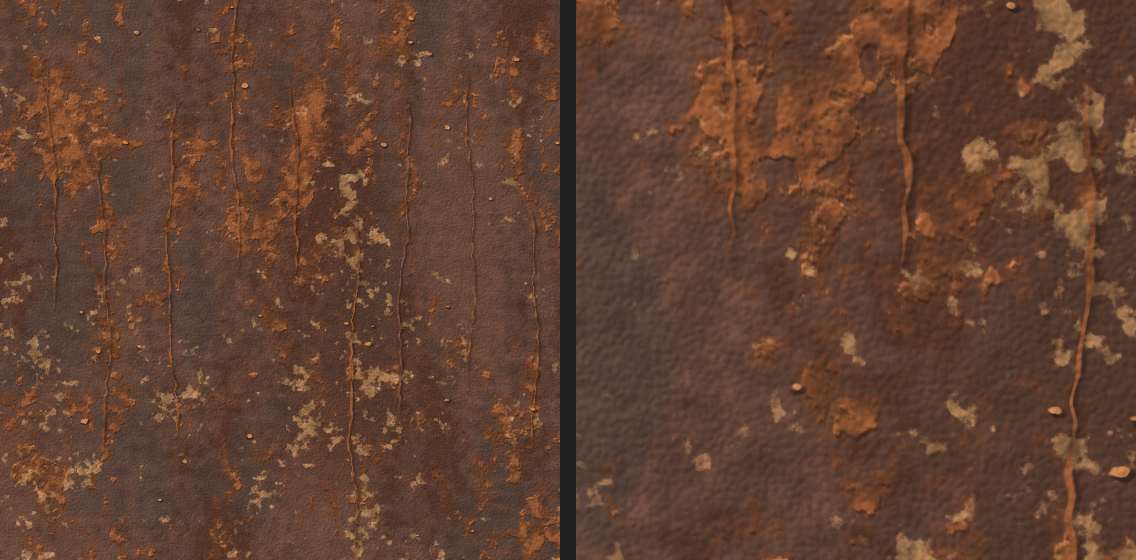
Left, the full canvas; right, a detail of the centre.
Give the GLSL for this texture, as a three.js fragment shader.

```glsl
// Draws weathered steel: brown streaks, ragged orange rust, thin runs and speckled sand-coloured scale.
varying vec2 vUv;

// Colours
const vec3 SLATE = vec3(0.315, 0.25, 0.225);
const vec3 UMBER = vec3(0.36, 0.25, 0.205);
const vec3 MAROON = vec3(0.33, 0.21, 0.16);
const vec3 CLAY = vec3(0.405, 0.28, 0.225);
const vec3 RUST = vec3(0.43, 0.255, 0.165);
const vec3 ORANGE = vec3(0.60, 0.35, 0.20);
const vec3 ROSE = vec3(0.50, 0.33, 0.25);
const vec3 SAND = vec3(0.68, 0.50, 0.33);
const vec3 GLINT = vec3(0.84, 0.55, 0.33);

// Sizes and strengths, in canvas units
const float RUN_COUNT = 9.0;
const float RUN_WIDTH = 0.0034;
const float HALO_WIDTH = 0.032;
const float GRAIN_SCALE = 190.0;
const float GRAIN_DEPTH = 0.24;
const float CHIP_SCALE = 17.0;
const float CRUST_LEVEL = 0.61;
const vec2 LIGHT_STEP = vec2(-0.0010, 0.0022);

float hash(vec2 p) {
  vec3 q = fract(p.xyx * 0.1031);
  q += dot(q, q.yzx + 33.33);
  return fract((q.x + q.y) * q.z);
}

float noise(vec2 p) {
  vec2 i = floor(p), f = fract(p);
  f = f * f * (3.0 - 2.0 * f);
  return mix(mix(hash(i), hash(i + vec2(1, 0)), f.x),
             mix(hash(i + vec2(0, 1)), hash(i + vec2(1, 1)), f.x), f.y);
}

float fbm(vec2 p) {
  float sum = 0.0, weight = 0.516;
  for (int i = 0; i < 5; i++) {
    sum += weight * noise(p);
    p = mat2(1.6, 1.2, -1.2, 1.6) * p + 17.3;
    weight *= 0.5;
  }
  return sum;
}

// Cellular noise: offset to the nearest point (xy), its distance (z) and its random id (w)
vec4 cellular(vec2 p) {
  vec2 base = floor(p);
  vec4 best = vec4(0, 0, 9, 0);
  for (int y = -1; y <= 1; y++) {
    for (int x = -1; x <= 1; x++) {
      vec2 cell = base + vec2(x, y);
      vec2 away = p - cell - vec2(hash(cell), hash(cell + 57.0));
      float d = length(away);
      if (d < best.z) best = vec4(away, d, hash(cell + 113.0));
    }
  }
  return best;
}

// Thin wandering runs: core (x), side shading (y), surrounding stain (z) and tint (w)
vec4 rustRuns(vec2 uv) {
  vec4 result = vec4(0);
  for (float i = 0.0; i < RUN_COUNT; i++) {
    float seed = hash(vec2(i, 4.0)), phase = seed * 40.0;
    float top = 0.55 + 0.55 * hash(vec2(i, 9.0));
    float bottom = top - 0.3 - 0.35 * hash(vec2(i, 15.0));
    float x = 0.09 + 0.96 * i / RUN_COUNT + 0.03 * (seed - 0.5);
    x += 0.008 * sin(uv.y * 9.0 + phase) + 0.003 * sin(uv.y * 31.0 + phase * 2.0);
    x += 0.005 * (noise(vec2(uv.y * 70.0, i * 7.0)) - 0.5);
    float side = uv.x - x;
    float span = smoothstep(bottom, bottom + 0.06, uv.y) * smoothstep(top, top - 0.06, uv.y);
    float width = RUN_WIDTH * (0.35 + 0.8 * noise(vec2(uv.y * 60.0, i * 5.0)));
    float core = span * smoothstep(width, width * 0.3, abs(side));
    float shade = span * exp(-pow((side - width) / RUN_WIDTH, 2.0));
    float halo = span * (0.3 + 0.7 * seed) * exp(-pow(side / HALO_WIDTH, 2.0));
    result = max(result, vec4(core, shade, halo, seed * step(abs(side), 0.01)));
  }
  return result;
}

// Three large scabs shrinking to the right
float scabs(vec2 uv) {
  float field = 0.0;
  for (float i = 0.0; i < 3.0; i++) {
    vec2 d = (uv - vec2(0.11 + 0.225 * i, 0.76)) / vec2(0.06 - 0.014 * i, 0.19 - 0.03 * i);
    field = max(field, 1.0 - smoothstep(0.3, 1.3, length(d)));
  }
  return field;
}

float rustLevel(vec2 uv, float boost) {
  return 0.38 * fbm(uv * vec2(10.0, 3.5) + 3.1) + 0.36 * fbm(uv * vec2(34.0, 22.0) + 8.7)
       + 0.26 * fbm(uv * 85.0 + 12.9) + boost;
}

float pebbles(vec2 uv) {
  return -cellular(uv * GRAIN_SCALE).z + 0.7 * noise(uv * GRAIN_SCALE * 1.8);
}

void main() {
  vec2 uv = vUv;
  float detail = fbm(uv * 75.0 + 31.0);

  // Streaked base coat
  float streak = fbm(uv * vec2(13.0, 2.2) + 1.7) + 0.35 * (detail - 0.5);
  vec3 col = mix(MAROON, UMBER, smoothstep(0.36, 0.50, streak));
  col = mix(col, CLAY, smoothstep(0.51, 0.68, streak));
  col = mix(col, SLATE, 0.6 * smoothstep(0.54, 0.64, fbm(uv * vec2(9.0, 6.0) + 21.0)));
  col *= 0.96 + 0.08 * noise(uv * vec2(14.0, 85.0));

  // Dark column that carries the scale, widening downwards
  float columnWidth = mix(0.13, 0.05, smoothstep(0.2, 0.7, uv.y));
  float column = exp(-pow((uv.x - 0.63) / columnWidth, 2.0));
  column *= smoothstep(0.08, 0.22, uv.y) * smoothstep(0.82, 0.6, uv.y);
  col = mix(col, MAROON * 0.96, 0.7 * column);

  // Stains and ragged crusts, lit from above
  vec4 runs = rustRuns(uv);
  float boost = 0.07 * runs.z + 0.12 * scabs(uv) - 0.05 * column;
  float level = rustLevel(uv, boost);
  float litLevel = rustLevel(uv + LIGHT_STEP, boost);
  float crust = smoothstep(CRUST_LEVEL - 0.015, CRUST_LEVEL + 0.03, level);
  float litCrust = smoothstep(CRUST_LEVEL - 0.015, CRUST_LEVEL + 0.03, litLevel);
  col = mix(col, RUST, 0.75 * smoothstep(0.53, 0.62, level));
  float heat = smoothstep(0.38, 0.72, detail + 1.2 * (level - 0.63));
  col = mix(col, mix(RUST, ORANGE, heat), 0.85 * crust);
  col *= 1.0 - 0.3 * max(litCrust - crust, 0.0);
  float glint = max(crust - litCrust, 0.0) * smoothstep(0.5, 0.8, noise(uv * 45.0));
  col = mix(col, GLINT, 0.65 * glint);

  // Speckled scale, confined to the column and a few low patches
  float patches = smoothstep(0.53, 0.68, fbm(uv * vec2(9.0, 6.0) + 44.0)) * smoothstep(0.75, 0.3, uv.y);
  float scale = 0.5 * fbm(uv * vec2(24.0, 28.0) + 63.0) + 0.5 * fbm(uv * 95.0 + 71.0);
  scale += 0.17 * max(column, 0.65 * patches) - 0.06;
  float flakes = smoothstep(0.595, 0.69, scale);
  col = mix(col, SAND * (0.65 + 0.65 * detail), 0.8 * flakes);

  // Runs with a shaded right flank
  col *= 1.0 - 0.25 * runs.y;
  vec3 runColour = mix(ROSE, ORANGE, smoothstep(0.3, 0.6, runs.w));
  col = mix(col, mix(RUST, runColour, smoothstep(0.25, 0.65, detail)), 0.9 * runs.x);

  // Sparse, irregular bright chips with a shadow below
  vec4 chip = cellular(uv * CHIP_SCALE + 5.0);
  vec2 chipOffset = chip.xy * vec2(0.75, 1.15) + 0.08 * (detail - 0.5);
  float present = step(0.88, chip.w);
  float radius = 0.03 + 0.3 * (chip.w - 0.88) + 0.1 * (detail - 0.5);
  float shadow = length(chipOffset + vec2(-0.02, 0.04));
  col *= 1.0 - 0.35 * present * smoothstep(radius + 0.04, radius, shadow);
  col = mix(col, GLINT, 0.85 * present * smoothstep(radius + 0.015, radius - 0.015, length(chipOffset)));

  // Leathery surface grain
  float relief = pebbles(uv) - pebbles(uv + vec2(-0.0011, 0.0013));
  col *= 1.0 + GRAIN_DEPTH * relief + 0.18 * (detail - 0.5);

  gl_FragColor = vec4(col, 1.0);
}
```
